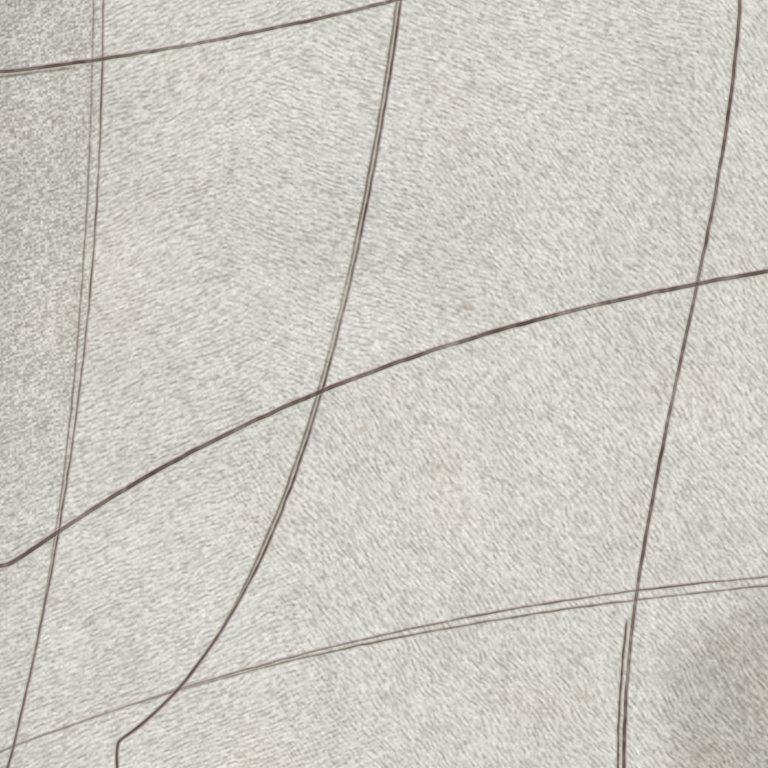
A Shadertoy shader for this texture:

```glsl
// Pale, finely grained membrane crossed by a net of thin, curved dark veins.

const vec3 PALE = vec3(0.823, 0.814, 0.789);
const vec3 VEIN = vec3(0.36, 0.30, 0.29);
const vec3 ROSE = vec3(0.64, 0.52, 0.54);
const vec3 MOSS = vec3(0.63, 0.66, 0.56);
const vec3 TAN = vec3(0.72, 0.65, 0.56);
const vec2 DASH_FREQ = vec2(145.0, 330.0); // along and across a dash
const float RIPPLE_FREQ = 155.0;
const float GRAIN = 0.088;
const float SPECKLE = 0.045;
const float MOTTLE = 0.016;

// Cubic coefficients: the upright veins give x from y, the level ones y from x
const vec4 LEFT_VEIN = vec4(0.010, 0.260, -0.176, 0.034);
const vec4 MIDDLE_VEIN = vec4(0.0273, 0.7046, -0.2125, 0.0); // in sqrt(y)
const vec4 RIGHT_VEIN = vec4(0.8125, -0.0074, 0.4111, -0.2527);
const vec4 TOP_VEIN = vec4(0.906, 0.11, 0.14, 0.0);
const vec4 CROSS_VEIN = vec4(0.2536, 0.7423, -0.4759, 0.127);
const vec4 LOW_VEIN = vec4(0.0211, 0.3908, -0.2043, 0.0354);

float hash(vec2 p) {
    vec3 q = fract(vec3(p.xyx) * 0.1031);
    q += dot(q, q.yzx + 33.33);
    return fract((q.x + q.y) * q.z);
}

// Value noise from -1 to 1
float noise(vec2 p) {
    vec2 i = floor(p), f = fract(p);
    f = f * f * (3.0 - 2.0 * f);
    float low = mix(hash(i), hash(i + vec2(1, 0)), f.x);
    float high = mix(hash(i + vec2(0, 1)), hash(i + vec2(1, 1)), f.x);
    return 2.0 * mix(low, high, f.y) - 1.0;
}

// Short strokes at one angle: random dashes over broken, wavy ripples
float dashes(vec2 p, float angle) {
    float c = cos(angle), s = sin(angle);
    vec2 q = vec2(c * p.x + s * p.y, c * p.y - s * p.x);
    float phase = 3.0 * noise(q * vec2(75.0, 60.0) + 300.0);
    float ripple = sin(6.2832 * RIPPLE_FREQ * q.y + phase);
    return 0.8 * noise(q * DASH_FREQ + 700.0) + 0.34 * ripple;
}

// Signed distance to a cubic curve that bends softly into a lowest value;
// rate is the change of t along its axis
float curveDist(float t, float rate, float height, vec4 k, float least) {
    float f = k.x + t * (k.y + t * (k.z + t * k.w)) - least;
    float slope = rate * (k.y + t * (2.0 * k.z + 3.0 * t * k.w));
    float bend = sqrt(f * f + 0.00006);
    slope *= 0.5 + 0.5 * f / bend;
    return (height - least - 0.5 * (f + bend)) * inversesqrt(1.0 + slope * slope);
}

float band(float d, float halfWidth) {
    float soft = max(0.0012, 0.7 / iResolution.y);
    return 1.0 - smoothstep(halfWidth - soft, halfWidth + soft, abs(d));
}

// One vein: a dark core with a rosy and a greenish rim, uneven along its length
void drawVein(inout vec3 col, float d, float halfWidth, float strength, float along) {
    d += 0.0005 * noise(vec2(along * 60.0, 21.0));
    float wear = 0.86 + 0.24 * noise(vec2(along * 22.0, halfWidth * 9000.0))
               + 0.18 * noise(vec2(along * 130.0, 5.0));
    float ink = clamp(strength * wear, 0.0, 1.0);
    col = mix(col, ROSE, 0.7 * ink * band(d - halfWidth, 0.0017));
    col = mix(col, MOSS, 0.6 * ink * band(d + halfWidth, 0.0019));
    col = mix(col, VEIN, ink * band(d, halfWidth));
}

vec3 membrane(vec2 p, float leftSide) {
    // Dashes rise at the left, lie down at the top and steepen at the lower right
    float turn = smoothstep(0.3, 0.75, 0.5 + 0.6 * (p.x - p.y) + 0.25 * noise(p * 5.0));
    float leftward = smoothstep(0.5, 0.25, p.x + 0.12 * noise(p * 6.0 + 20.0));
    vec2 bent = p + 0.005 * vec2(noise(p * 14.0), noise(p * 14.0 + 40.0));
    vec3 share = vec3(leftward, (1.0 - leftward) * vec2(1.0 - turn, turn));
    vec3 strokes = vec3(dashes(bent, 0.4), dashes(bent, -0.35), dashes(bent, -0.9));
    float grain = dot(share, strokes) / length(share);

    // Shaded left strip and lower right corner
    float edge = p.x + 0.03 * noise(p * 9.0);
    float corner = smoothstep(0.85, 0.92, edge) * smoothstep(0.24, 0.13, p.y - 0.6 * (p.x - 0.93));
    float strip = leftSide * smoothstep(0.0, 0.6, p.y);
    float shade = 0.04 * strip + 0.03 * smoothstep(0.06, 0.0, p.x) + 0.10 * corner;
    shade += 0.02 * smoothstep(0.3, 0.1, p.x) * smoothstep(0.6, 0.9, p.y);

    float mottle = noise(p * 7.0) + 0.8 * noise(p * 23.0 + 11.0);
    float speckle = noise(p * 350.0 + 90.0);
    float tone = GRAIN * (1.0 - 0.3 * strip) * (grain - 0.25 * grain * grain);
    tone += SPECKLE * (1.0 + 1.1 * strip) * speckle + MOTTLE * mottle - shade;
    vec3 col = PALE + tone * vec3(1.0, 1.02, 1.04);
    return col + vec3(-0.004, 0.0, 0.005) * noise(p * 12.0 + 60.0);
}

void mainImage(out vec4 fragColor, in vec2 fragCoord) {
    vec2 p = fragCoord / iResolution.y;
    float root = sqrt(max(p.y, 0.001));
    float left = curveDist(p.y, 1.0, p.x, LEFT_VEIN, -1.0);
    float middle = curveDist(root, 0.5 / root, p.x, MIDDLE_VEIN, 0.152);
    float right = curveDist(p.y, 1.0, p.x, RIGHT_VEIN, -1.0);
    float top = curveDist(p.x, 1.0, p.y, TOP_VEIN, -1.0);
    float crossing = curveDist(p.x, 1.0, p.y, CROSS_VEIN, 0.261);
    float low = curveDist(p.x, 1.0, p.y, LOW_VEIN, -1.0);
    vec3 col = membrane(p, smoothstep(0.008, -0.008, left));

    // Scattered tan flecks
    for (int i = 0; i < 4; i++) {
        float id = float(i);
        vec2 spot = vec2(0.61, 0.6) + id * vec2(-0.18, -0.21) * (0.5 + hash(vec2(id, 3.0)));
        float d = length(p - spot) + 0.003 * noise(p * 200.0);
        col = mix(col, TAN, 0.6 / (1.0 + id) * smoothstep(0.01, 0.002, d));
    }

    // Paired strands that draw together towards one end
    float leftGap = 0.0065 * smoothstep(0.05, 0.8, p.y);
    float lowGap = 0.006 * smoothstep(0.05, 0.85, p.x);
    float midGap = 0.0026 * smoothstep(0.15, 0.3, p.y);
    float pale = smoothstep(0.5, 0.56, p.y) * smoothstep(0.68, 0.6, p.y);
    col = mix(col, MOSS, 0.35 * band(middle, midGap));
    for (float side = -1.0; side < 2.0; side += 2.0) {
        float lowInk = 0.22 + 0.38 * smoothstep(0.0, 0.6, p.x);
        float midInk = 0.70 + 0.16 * side - 0.3 * pale;
        drawVein(col, left - side * leftGap, 0.0012, 0.52 + 0.1 * side, p.y + side);
        drawVein(col, low - side * lowGap, 0.0012, lowInk, p.x + side);
        drawVein(col, middle - side * midGap, 0.0014, midInk, p.y + 3.0 * side);
    }

    // Single veins and their short side strands
    drawVein(col, right, 0.0020, 0.82, p.y + 7.0);
    drawVein(col, right + 0.008, 0.0013, 0.75 * smoothstep(0.195, 0.185, p.y), p.y + 9.0);
    drawVein(col, top, 0.0020, 0.84, p.x + 11.0);
    drawVein(col, top + 0.006, 0.0014, 0.5 * smoothstep(0.11, 0.08, p.x), p.x + 13.0);
    drawVein(col, crossing, 0.0024, 0.86, p.x + 15.0);

    fragColor = vec4(clamp(col, 0.0, 1.0), 1.0);
}
```
